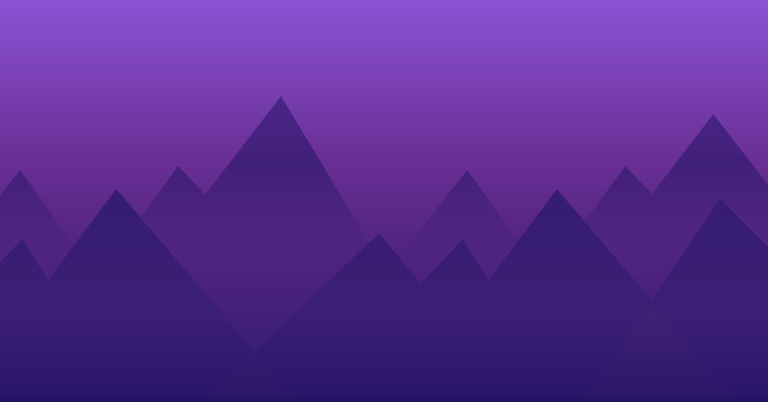
This background is drawn by a WebGL 1 fragment shader. Its source:

```glsl
precision highp float;
uniform vec2 u_resolution;

float ramp(float low, float high, float x) {
  return clamp((x - low) / (high - low), 0.0, 1.0);
}

// Coverage of a peak; slopes hold the horizontal run per unit of drop, left and right
float mountain(vec2 p, vec2 peak, vec2 slopes) {
  float dx = p.x - peak.x;
  float ridge = peak.y - max(-dx / slopes.x, dx / slopes.y);
  float soft = 1.0 / u_resolution.y;
  return smoothstep(-soft, soft, ridge - p.y);
}

vec3 skyColor(float h) {
  vec3 c = mix(vec3(0.24, 0.12, 0.46), vec3(0.32, 0.14, 0.51), ramp(0.15, 0.38, h));
  c = mix(c, vec3(0.41, 0.18, 0.58), ramp(0.38, 0.59, h));
  return mix(c, vec3(0.55, 0.32, 0.83), ramp(0.59, 1.0, h));
}

// Dark band below the summits that melts into the haze
vec3 farColor(float h) {
  vec3 c = mix(skyColor(h), vec3(0.31, 0.14, 0.51), ramp(0.3, 0.42, h));
  c = mix(c, vec3(0.255, 0.125, 0.48), ramp(0.44, 0.585, h));
  return mix(c, vec3(0.29, 0.15, 0.53), ramp(0.6, 0.76, h));
}

vec3 nearColor(float h) {
  vec3 c = mix(vec3(0.155, 0.08, 0.41), vec3(0.23, 0.118, 0.457), ramp(0.0, 0.2, h));
  return mix(c, vec3(0.21, 0.11, 0.45), ramp(0.3, 0.5, h));
}

void main() {
  vec2 p = gl_FragCoord.xy / u_resolution * vec2(1.91, 1.0);
  float far = 0.0;
  float near = 0.0;
  float overlap = 0.0;

  // Each range is a group of three peaks, repeated with a changed third peak
  for (int i = 0; i < 2; i++) {
    float n = float(i);
    vec2 q = p - vec2(1.112 * n, 0.0);
    far = max(far, mountain(q, vec2(0.05, 0.577), vec2(0.79, 0.72)));
    far = max(far, mountain(q, vec2(0.443, 0.587), vec2(0.73, 0.95)));
    far = max(far, mountain(p, vec2(0.699 + 1.075 * n, 0.761 - 0.045 * n),
                            vec2(0.77, 0.6 + 0.175 * n)));

    q = p - vec2(1.096 * n, 0.0);
    float tall = mountain(q, vec2(0.289, 0.53), vec2(0.747, 0.85));
    float wide = mountain(p, vec2(0.943 + 0.848 * n, 0.42 + 0.085 * n),
                          vec2(1.06 - 0.38 * n, 0.82 + 0.18 * n));
    near = max(near, mountain(q, vec2(0.055, 0.405), vec2(0.95, 0.634)));
    near = max(near, max(tall, wide));
    overlap = max(overlap, min(tall, wide));
  }

  vec3 color = mix(skyColor(p.y), farColor(p.y), far);
  color = mix(color, nearColor(p.y), near);

  // Faint glow where near slopes cross, and a dark line at the foot
  color += vec3(0.014, 0.006, 0.003) * overlap;
  color *= mix(0.9, 1.0, smoothstep(0.006, 0.012, p.y));
  gl_FragColor = vec4(color, 1.0);
}
```
